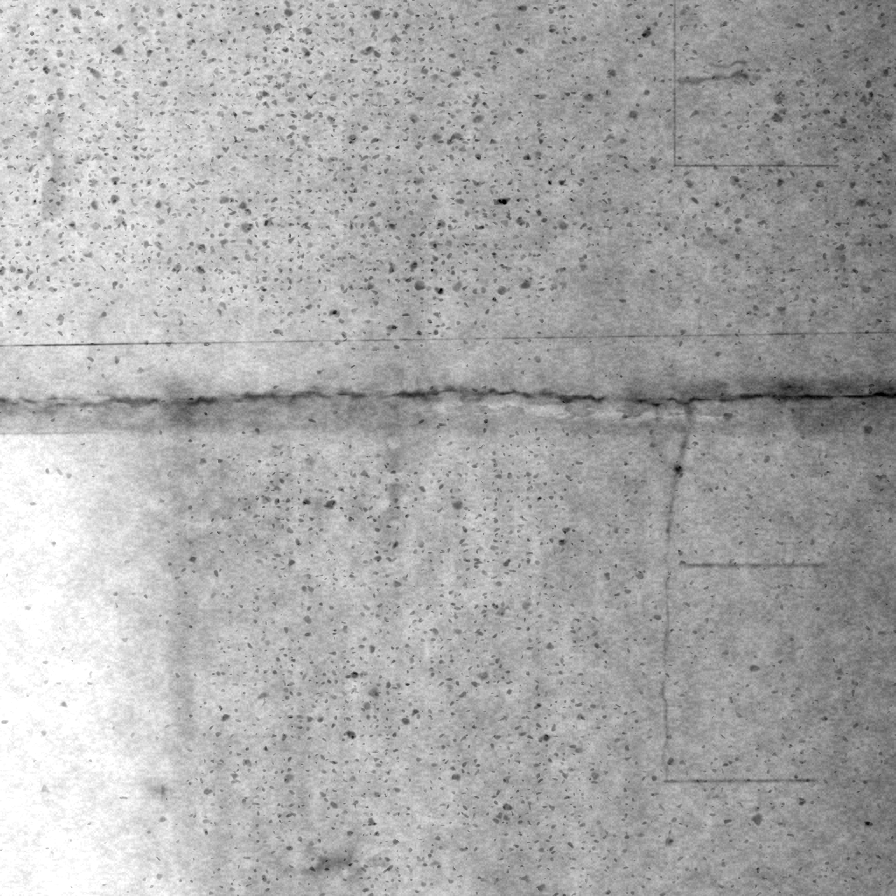
This texture is drawn by a WebGL 2 fragment shader. Its source:

```glsl
#version 300 es
precision highp float;
// Weathered concrete wall: speckled grey slab, broken horizontal crack and faint panel seams.
uniform vec2 u_resolution;
out vec4 fragColor;

float hash(vec2 p) {
  vec3 q = fract(vec3(p.xyx) * 0.1031);
  q += dot(q, q.yzx + 33.33);
  return fract((q.x + q.y) * q.z);
}

float noise(vec2 p) {
  vec2 i = floor(p), f = fract(p);
  f = f * f * (3.0 - 2.0 * f);
  return mix(mix(hash(i), hash(i + vec2(1, 0)), f.x),
             mix(hash(i + vec2(0, 1)), hash(i + vec2(1, 1)), f.x), f.y);
}

float fbm(vec2 p) {
  float sum = 0.0, amp = 0.53;
  for (int i = 0; i < 4; i++) {
    sum += amp * noise(p);
    p = p * 2.07 + 17.3;
    amp *= 0.5;
  }
  return sum;
}

// Soft elliptical stain, 1 at its centre
float blob(vec2 p, vec2 centre, vec2 size) {
  vec2 d = (p - centre) / size;
  return exp(-dot(d, d));
}

float ridge(float d, float width) { return exp(-d * d / (width * width)); }

float span(float x, float from, float to, float soft) {
  return smoothstep(from - soft, from + soft, x) * (1.0 - smoothstep(to - soft, to + soft, x));
}

// Soft worn line from a to b, broken up by noise
float scar(vec2 p, vec2 a, vec2 b, float width) {
  vec2 ab = b - a;
  float t = clamp(dot(p - a, ab) / dot(ab, ab), 0.0, 1.0);
  return ridge(length(p - a - ab * t), width) * (0.3 + 1.1 * noise(p * 95.0 + 9.0));
}

// One soft, jittered pit per cell, kept with the given chance
float pits(vec2 p, float cells, float chance, float seed) {
  vec2 ragged = vec2(noise(p * 150.0 + seed), noise(p * 150.0 + seed + 40.0)) - 0.5;
  vec2 g = p * cells + ragged * cells * 0.005;
  vec2 id = floor(g) + seed;
  vec2 centre = 0.32 + 0.36 * vec2(hash(id), hash(id + 71.0));
  float radius = mix(0.12, 0.27, hash(id + 137.0));
  float d = length((fract(g) - centre) * vec2(1.0, 1.2));
  float shape = 1.0 - smoothstep(radius * 0.4, radius * 1.3, d);
  return shape * step(hash(id + 211.0), chance) * mix(0.45, 1.0, hash(id + 307.0));
}

// Broad light falling from left to right
float lighting(vec2 p) {
  float upper = mix(0.86, 0.70, smoothstep(0.0, 0.5, p.x));
  float lower = mix(1.0, 0.72, smoothstep(0.05, 0.27, p.x + 0.1 * (p.y - 0.2)));
  float light = mix(lower, upper, smoothstep(0.48, 0.56, p.y));
  return light - 0.10 * smoothstep(0.4, 0.75, p.x) - 0.13 * smoothstep(0.76, 1.02, p.x);
}

void main() {
  vec2 p = gl_FragCoord.xy / u_resolution;
  float below = 1.0 - smoothstep(0.48, 0.54, p.y);
  float cloud = fbm(p * 9.0) - 0.5;
  float rough = fbm(p * vec2(34.0, 85.0));
  float streak = fbm(vec2(p.x * 45.0, p.y * 5.0)) - 0.5;
  float tone = lighting(p);

  // Mottling, drips and grain
  tone += 0.06 * cloud + 0.17 * (fbm(p * 48.0 + 5.0) - 0.5);
  tone += streak * mix(0.05, 0.15, below) * span(p.x, 0.16, 0.7, 0.06);
  tone += 0.11 * (noise(p * vec2(210.0, 320.0)) - 0.5) + 0.07 * (hash(floor(p * 512.0)) - 0.5);

  // Stains
  float patchy = smoothstep(0.35, 0.65, noise(p * 75.0));
  tone -= 0.08 * blob(p, vec2(0.205, 0.33), vec2(0.025, 0.17));
  tone -= 0.06 * blob(p, vec2(0.45, 0.66), vec2(0.03, 0.22));
  tone -= 0.16 * patchy * blob(p, vec2(0.44, 0.46), vec2(0.012, 0.09));
  tone -= 0.08 * blob(p, vec2(0.28, 0.43), vec2(0.12, 0.06)) * (0.4 + patchy);
  tone -= 0.24 * patchy * blob(p, vec2(0.38, 0.037), vec2(0.06, 0.014));
  tone -= 0.36 * (0.4 + patchy) * blob(p, vec2(0.174, 0.118), vec2(0.011, 0.008));
  tone -= 0.18 * patchy * blob(p, vec2(0.055, 0.81), vec2(0.02, 0.08));

  // Scattered pits, dense above and central below
  float upper = mix(0.62, 0.35, smoothstep(0.35, 0.8, p.x)) * smoothstep(0.58, 0.72, p.y);
  float lower = 0.05 + 0.45 * span(p.x, 0.24, 0.68, 0.09) + 0.2 * smoothstep(0.5, 0.8, p.x);
  float cover = mix(upper + 0.06, lower, below) * (1.0 + 2.6 * cloud);
  for (int i = 0; i < 4; i++) {
    float layer = float(i);
    float chance = cover * mix(mix(0.4, 0.12, below), 0.7, layer / 3.0);
    float strength = mix(0.36, 0.26, layer / 3.0) * mix(1.0, 0.7, smoothstep(0.5, 0.9, p.x));
    tone -= strength * pits(p + layer * 0.037, 42.0 + 20.0 * layer, chance, 13.0 * layer);
  }

  // Joint band and broken crack
  float crackY = 0.551 + 0.009 * span(p.x, 0.27, 0.64, 0.08) + 0.008 * smoothstep(0.74, 0.88, p.x);
  crackY += 0.007 * (fbm(vec2(p.x * 30.0, 2.0)) - 0.5) + 0.006 * (noise(p * vec2(120.0, 60.0)) - 0.5);
  float gap = p.y - crackY;
  float right = smoothstep(0.62, 0.8, p.x);
  tone -= mix(0.19, 0.07, smoothstep(0.1, 0.5, p.x)) * span(p.y, 0.517, crackY, 0.004 + 0.01 * rough) * (0.5 + rough);
  tone -= 0.15 * rough * ridge(gap, 0.026) + 0.24 * rough * right * span(gap, 0.0, 0.018, 0.009);
  tone -= 0.13 * blob(p, vec2(0.2, 0.565), vec2(0.035, 0.018)) * (0.5 + rough);
  tone += 0.11 * rough * blob(p, vec2(0.28, 0.585), vec2(0.05, 0.02));
  tone += 0.22 * span(p.x, 0.46, 0.83, 0.06) * ridge(gap + 0.016, 0.009) * smoothstep(0.42, 0.62, rough);
  float broken = smoothstep(0.2, 0.75, noise(p * vec2(60.0, 230.0)));
  tone -= 0.27 * ridge(gap, 0.002 + 0.005 * noise(vec2(p.x * 32.0, 4.0))) * (0.2 + broken);
  tone -= 0.14 * scar(p, vec2(0.0, 0.516), vec2(0.11, 0.517), 0.0014);

  // Long seam, dark at the left
  tone -= mix(0.42, 0.14, smoothstep(0.12, 0.27, p.x)) * scar(p, vec2(0.0, 0.614), vec2(1.0, 0.629), 0.0012);

  // Branching vertical crack
  vec2 bent = p + 0.007 * (vec2(noise(p * 85.0), noise(p * 85.0 + 30.0)) - 0.5);
  tone -= 0.24 * scar(bent, vec2(0.771, 0.545), vec2(0.757, 0.475), 0.0045);
  tone -= 0.19 * scar(bent, vec2(0.757, 0.475), vec2(0.746, 0.41), 0.004);
  tone -= 0.12 * scar(bent, vec2(0.746, 0.41), vec2(0.742, 0.13), 0.0025);
  tone -= 0.15 * rough * blob(p, vec2(0.73, 0.49), vec2(0.025, 0.05));

  // Panel edges and short scars
  tone -= 0.15 * scar(p, vec2(0.753, 1.0), vec2(0.753, 0.815), 0.0013);
  tone -= 0.19 * scar(p, vec2(0.753, 0.815), vec2(0.935, 0.815), 0.0013);
  tone -= 0.18 * scar(p, vec2(0.76, 0.369), vec2(0.92, 0.369), 0.0025);
  tone -= 0.19 * scar(p, vec2(0.742, 0.128), vec2(0.912, 0.129), 0.002);
  tone -= 0.20 * scar(bent, vec2(0.76, 0.910), vec2(0.83, 0.916), 0.0035);
  tone -= 0.14 * scar(bent, vec2(0.79, 0.928), vec2(0.83, 0.928), 0.0025);

  fragColor = vec4(vec3(clamp(tone, 0.0, 1.0)), 1.0);
}
```
